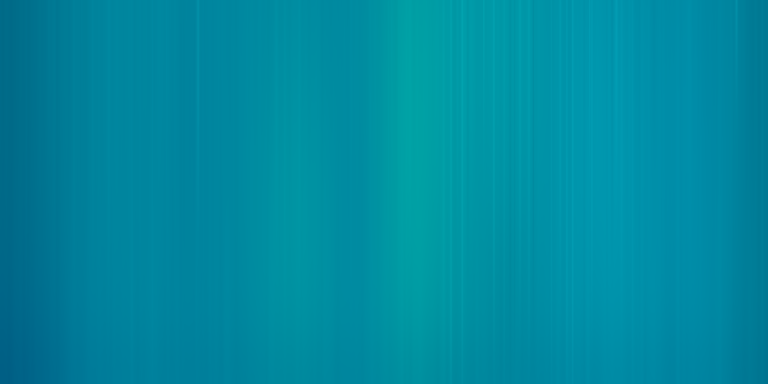
Give the GLSL for this background, as a WebGL 2 fragment shader.

```glsl
#version 300 es
precision highp float;

uniform vec2 u_resolution;
out vec4 outColor;

// Base colour and soft shifts of tone
const vec3 BASE_TEAL   = vec3(0.0, 0.530, 0.625);
const vec3 LEFT_SHADE  = vec3(0.0, -0.110, -0.090);
const vec3 RIGHT_SHADE = vec3(0.0, -0.055, -0.050);
const vec3 FLOOR_SHADE = vec3(0.0, -0.020, -0.012);
const vec3 STREAK_TINT = vec3(0.20, 0.95, 0.85);

// Glows: centre in xy, radius in zw, in fractions of the canvas
const int GLOW_COUNT = 10;
const vec4 GLOW_SHAPE[GLOW_COUNT] = vec4[](
    vec4(0.385, 0.42, 0.058, 0.55),
    vec4(0.535, 0.75, 0.052, 0.70),
    vec4(0.640, 0.95, 0.085, 0.65),
    vec4(0.780, 0.60, 0.070, 0.75),
    vec4(0.900, 0.55, 0.070, 0.70),
    vec4(0.565, 0.20, 0.085, 0.45),
    vec4(0.655, 0.27, 0.040, 0.22),
    vec4(0.250, 0.50, 0.045, 0.80),
    vec4(0.000, 0.00, 0.150, 0.40),
    vec4(0.465, 0.42, 0.026, 0.32));
const vec3 GLOW_TINT[GLOW_COUNT] = vec3[](
    vec3(0.0, 0.050, 0.012),
    vec3(0.0, 0.078, 0.008),
    vec3(0.0, 0.070, 0.034),
    vec3(0.0, 0.058, 0.056),
    vec3(0.0, 0.020, 0.034),
    vec3(0.0, 0.030, 0.008),
    vec3(0.0, -0.010, -0.010),
    vec3(0.0, -0.012, -0.005),
    vec3(0.0, -0.025, 0.000),
    vec3(0.0, -0.012, 0.000));

// Streaks and grain
const int STREAK_COUNT = 130;
const float STREAK_WIDTH = 0.0012;
const float STREAK_GAIN = 0.034;
const float STREAK_FADE = 0.60;
const float FAINT_STREAK = 0.28;
const float GRAIN_GAIN = 0.024;
const float GRAIN_SCALE = 32.0;

float hash(float n) {
    n = fract(n * 0.1031);
    n *= n + 33.33;
    return fract(n * (n + n));
}

float noise(float x) {
    float cell = floor(x);
    return mix(hash(cell), hash(cell + 1.0), smoothstep(0.0, 1.0, x - cell));
}

float gauss(float d) {
    return exp(-d * d);
}

// Thin vertical line hanging from the top and fading out above 'bottom'
float streak(vec2 uv, float x, float width, float bottom) {
    return gauss((uv.x - x) / width) * smoothstep(bottom, bottom + STREAK_FADE, uv.y);
}

// Fine columns that drift slowly in strength along their height
float columnGrain(vec2 uv) {
    float sum = 0.0;
    float scale = GRAIN_SCALE;
    float weight = 0.40;
    for (int i = 0; i < 4; i++) {
        float offset = 57.0 * float(i);
        float upper = noise(uv.x * scale + offset);
        float lower = noise(uv.x * scale + offset + 311.0);
        sum += weight * (mix(lower, upper, smoothstep(0.0, 0.9, uv.y)) - 0.5);
        scale *= 2.0;
    }
    return sum;
}

void main() {
    vec2 uv = gl_FragCoord.xy / u_resolution;

    // Broad shading at the sides and the floor
    vec3 color = BASE_TEAL;
    color += LEFT_SHADE * gauss(uv.x / 0.092);
    color += RIGHT_SHADE * gauss((1.0 - uv.x) / 0.050);
    color += FLOOR_SHADE * gauss(uv.y / 0.16);

    // Tall soft glows
    for (int i = 0; i < GLOW_COUNT; i++) {
        vec2 d = (uv - GLOW_SHAPE[i].xy) / GLOW_SHAPE[i].zw;
        color += GLOW_TINT[i] * exp(-dot(d, d));
    }

    // Column grain, stronger toward the right
    float grainGain = GRAIN_GAIN * mix(0.75, 1.2, smoothstep(0.45, 0.6, uv.x));
    color += vec3(0.0, 1.0, 0.8) * grainGain * columnGrain(uv);

    // Light and dark streaks in jittered slots, boldest right of the centre
    float light = 0.0;
    for (int i = 0; i < STREAK_COUNT; i++) {
        float id = float(i) * 7.0 + 3.0;
        float x = (float(i) + hash(id)) / float(STREAK_COUNT);
        float bold = smoothstep(0.54, 0.60, x) * (1.0 - smoothstep(0.78, 0.86, x));
        float width = STREAK_WIDTH * mix(0.7, 1.6, hash(id + 1.0));
        float bottom = mix(-0.4, 0.45, hash(id + 2.0));
        float strength = mix(-0.8, 1.1, hash(id + 3.0));
        light += mix(FAINT_STREAK, 1.0, bold) * strength * streak(uv, x, width, bottom);
    }

    // Two lone bright streaks near the sides
    light += 1.2 * streak(uv, 0.258, 0.0016, 0.25);
    light += 2.0 * streak(uv, 0.959, 0.0016, 0.60);
    color += STREAK_TINT * STREAK_GAIN * light;

    outColor = vec4(clamp(color, 0.0, 1.0), 1.0);
}
```
